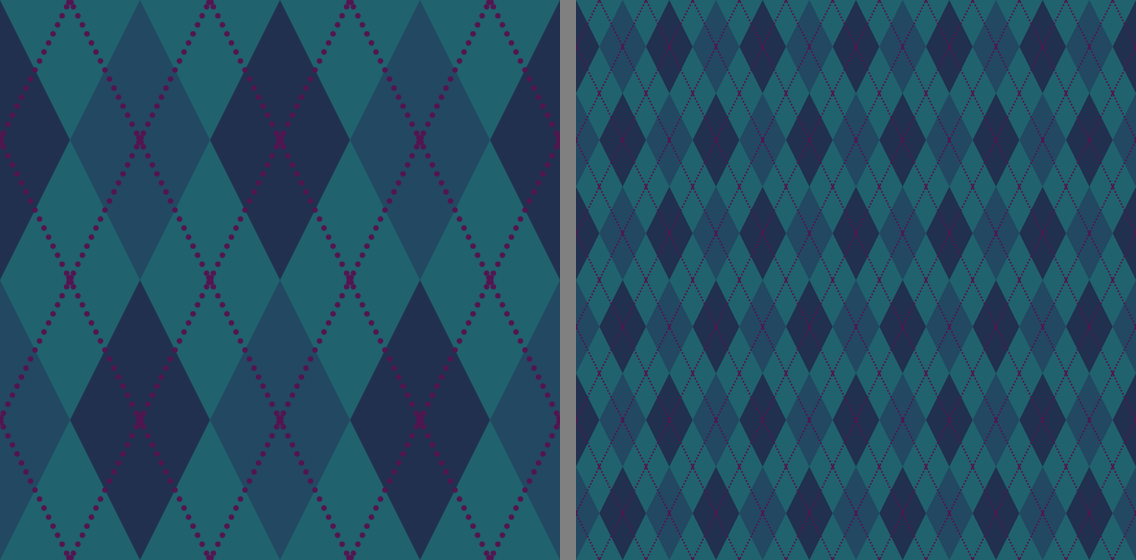
Left, the tile; right, the same tile 3 across and 3 down.
Give the GLSL for this pattern, as a three.js fragment shader.

```glsl
// Argyle: 4 columns by 2 rows of tall diamonds on teal, navy and blue taking turns,
// overlaid with crossing dotted lines. Diamonds are folded distance functions;
// the dots are placed along one arm, mirrored around every crossing.
varying vec2 vUv;

const vec2 REPEATS = vec2(4.0, 2.0);
const vec3 TEAL = vec3(0.124, 0.384, 0.427);
const vec3 BLUE = vec3(0.135, 0.283, 0.384);
const vec3 NAVY = vec3(0.129, 0.188, 0.310);
const vec3 PLUM = vec3(0.325, 0.078, 0.310);
const float DOT_RADIUS = 0.0049;
const float DOTS_PER_ARM = 7.75;

float coverage(float dist, float soft) {
  return 1.0 - smoothstep(-soft, soft, dist);
}

// Signed distance to every second diamond, staggered by one column per row
float diamondDistance(vec2 cell, float column) {
  float x = mod(cell.x - column - floor(cell.y) + 1.0, 2.0) - 1.0;
  float y = fract(cell.y) - 0.5;
  return (abs(x) + abs(y) - 0.5) / length(REPEATS);
}

// Signed distance to the dots on the four arms of the nearest crossing
float dotDistance(vec2 cell, float radius) {
  vec2 skew = fract(vec2(cell.x + cell.y, cell.x - cell.y)) - 0.5;
  vec2 local = abs(vec2(skew.x + skew.y, skew.x - skew.y)) * 0.5 / REPEATS;

  // Coordinates along and across the arm, which ends at the diamond edge
  vec2 arm = 0.25 / REPEATS;
  vec2 dir = normalize(arm);
  float along = dot(local, dir);
  float across = dot(local, vec2(dir.y, -dir.x));
  float spacing = length(arm) / DOTS_PER_ARM;

  // Regular dots, plus an inner one that closes the crossing
  float index = clamp(floor(along / spacing + 0.75), 1.0, ceil(DOTS_PER_ARM));
  float regular = length(vec2(along - (index - 0.25) * spacing, across));
  float inner = length(vec2(along - 0.25 * spacing, across));
  return min(regular, inner) - radius;
}

void main() {
  vec2 cell = vUv * REPEATS;
  float soft = 0.75 * max(fwidth(vUv.x), fwidth(vUv.y));

  // Diamonds
  vec3 color = mix(TEAL, BLUE, coverage(diamondDistance(cell, 0.0), soft));
  color = mix(color, NAVY, coverage(diamondDistance(cell, 1.0), soft));

  // Dotted lines
  color = mix(color, PLUM, coverage(dotDistance(cell, DOT_RADIUS), soft));
  gl_FragColor = vec4(color, 1.0);
}
```
